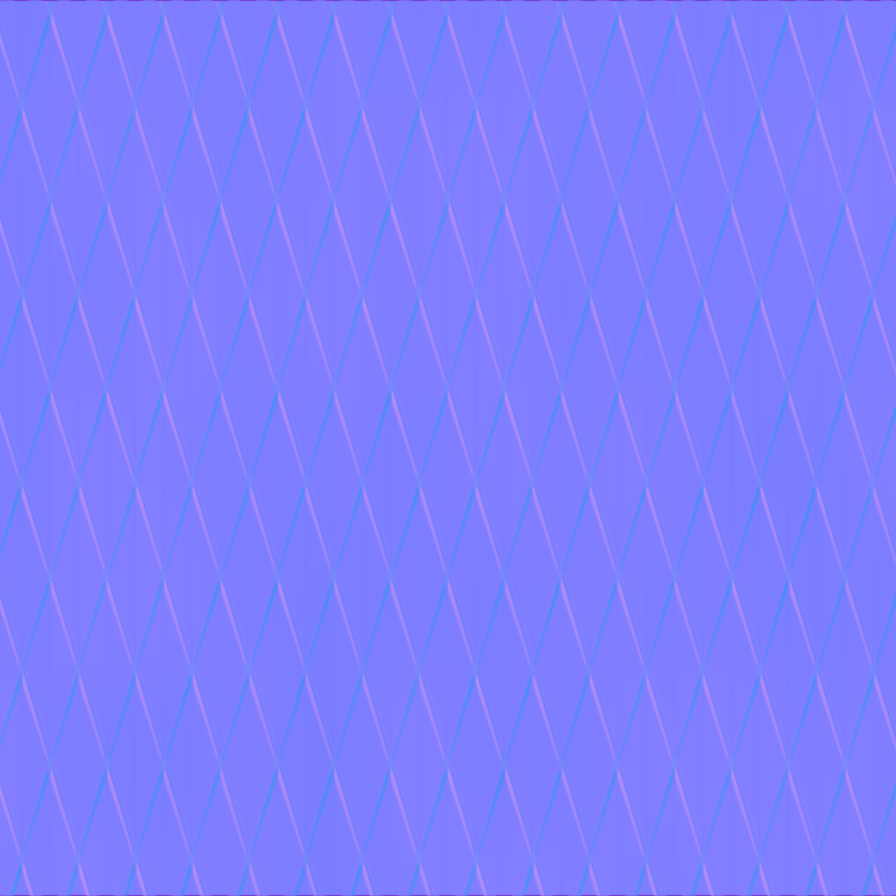
Write a Shadertoy shader that draws this texture map.

```glsl
// Tangent-space normal map of tall overlapping scales in staggered rows.
// Each row folds into one apex per scale; the two sloping edges tilt the
// normal left (blue) or right (pink), with faint creases and soft blotches.

float hash(vec2 p) {
    return fract(sin(dot(p, vec2(127.1, 311.7))) * 43758.5453);
}

float noise(vec2 p) {
    vec2 i = floor(p), f = fract(p);
    f = f * f * (3.0 - 2.0 * f);
    return mix(mix(hash(i), hash(i + vec2(1, 0)), f.x),
               mix(hash(i + vec2(0, 1)), hash(i + vec2(1, 1)), f.x), f.y);
}

float bump(float x, float width) {
    return exp(-x * x / (width * width));
}

void mainImage(out vec4 fragColor, in vec2 fragCoord) {
    // The canvas spans 768 units, with y running downwards
    vec2 uv = fragCoord / iResolution.xy;
    vec2 p = vec2(uv.x, 1.0 - uv.y) * 768.0;
    vec2 cell = vec2(48.67, 80.9);
    vec2 grid = (p - vec2(18.3, 10.0)) / cell;

    // Staggered rows: down = 0 at the apex, 1 at the foot of the edges
    float row = floor(grid.y);
    float down = grid.y - row;
    float across = grid.x - 0.5 * mod(row + 1.0, 2.0) + 0.5;
    vec2 id = vec2(floor(across), row);
    float x = fract(across) - 0.5 + (hash(id) - 0.5) * 0.025;
    float side = clamp(x * cell.x / 1.3, -1.0, 1.0);

    // Signed distance to the sloping edge, positive inside the scale
    float d = (0.5 * down - abs(x)) * cell.x * 0.957;

    // Bevel, wide and strong at the apex and thinning towards the foot
    float width = mix(3.4, 1.5, smoothstep(0.0, 0.8, down));
    float bevel = smoothstep(-1.9, 0.2, d) * (1.0 - smoothstep(0.2, width + 0.8, d));
    bevel *= mix(1.45, 0.7, down) * smoothstep(0.0, 0.06, down);
    bevel *= 1.0 - 0.6 * smoothstep(0.85, 1.0, down);
    bevel *= 0.9 + 0.2 * hash(id + 7.0);

    // Thin groove and lip just outside the bevel, clearer on the right
    float groove = bump(d + 2.7, 0.8) - 0.6 * bump(d + 4.2, 0.9);
    groove *= mix(0.12, 0.34, step(0.0, x));
    float tilt = side * (bevel - groove);

    // Raised tip where the edges of neighbouring rows cross
    vec2 q = down < 0.5 ? vec2(x, down) : vec2(x - 0.5 * sign(x), down - 1.0);
    q *= cell;
    float tip = bump(q.x, 2.0) * bump(q.y + 2.0, 6.0);
    tilt = mix(tilt, 0.5 * clamp(q.x / 1.5, -1.0, 1.0) - 0.25, 0.7 * tip);

    // Vertical creases, panel tints and broad blotches
    float panel = grid.x * 2.0;
    float crease = bump((fract(panel + 0.5) - 0.5) * 0.5 * cell.x, 1.0);
    float shade = (noise(p / vec2(70.0, 130.0)) - 0.5) * 0.03;
    shade += (hash(vec2(floor(panel), 3.0)) - 0.5) * 0.008 - 0.016 * crease;

    vec3 color = vec3(0.5 + shade, 0.493 + 0.2 * shade, 1.0);
    color += vec3(0.14 * tilt, 0.043 * abs(tilt) + 0.05 * tip, -0.02 * abs(tilt) - 0.02 * tip);

    // Dashed dark seam along the top and bottom borders
    float border = min(p.y, 768.0 - p.y);
    float dash = smoothstep(0.15, 0.3, abs(fract(panel) - 0.5));
    color = mix(color, vec3(0.45, 0.22, 0.78), (1.0 - smoothstep(0.4, 1.6, border)) * mix(0.3, 0.85, dash));

    fragColor = vec4(clamp(color, 0.0, 1.0), 1.0);
}
```
